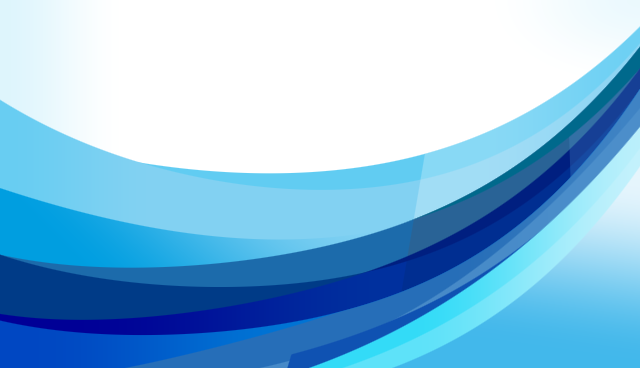
This background is drawn by a Shadertoy shader. Its source:

```glsl
// Layered blue ribbons sweeping up to the right under a pale sky.
// Each ribbon edge is a quartic through five heights at x = 0, 1/4, 1/2, 3/4, 1;
// ribbons are painted from top to bottom, then tinted by slanted glass panes.

// Edge heights, in canvas heights
const float[5] SKY_EDGE   = float[5](0.654, 0.550, 0.534, 0.633, 0.928);
const float[5] PALE_EDGE  = float[5](0.729, 0.543, 0.484, 0.561, 0.882);
const float[5] AZURE_EDGE = float[5](0.489, 0.378, 0.353, 0.457, 0.751);
const float[5] STEEL_EDGE = float[5](0.308, 0.274, 0.328, 0.489, 0.873);
const float[5] TEAL_END   = float[5](0.330, 0.310, 0.345, 0.475, 0.814);
const float[5] NAVY_EDGE  = float[5](0.308, 0.226, 0.238, 0.373, 0.758);
const float[5] ROYAL_EDGE = float[5](0.147, 0.142, 0.222, 0.405, 0.814);
const float[5] COBALT_EDGE = float[5](0.129, 0.090, 0.140, 0.314, 0.758);
const float[5] SLATE_EDGE = float[5](-0.04, 0.020, 0.136, 0.330, 0.780);
const float[5] MIST_EDGE  = float[5](-0.04, -0.035, 0.045, 0.280, 0.706);
const float[5] STRIPE_EDGE = float[5](-0.03, -0.030, 0.059, 0.253, 0.656);
const float[5] CYAN_EDGE  = float[5](-0.12, -0.100, 0.011, 0.242, 0.656);
const float[5] AQUA_EDGE  = float[5](-0.12, -0.110, -0.02, 0.180, 0.597);
const float[5] FLOOR_EDGE = float[5](-0.10, -0.120, -0.06, 0.118, 0.548);

// Colours
const vec3 WHITE  = vec3(1.0);
const vec3 HAZE   = vec3(0.87, 0.96, 0.99);
const vec3 SKY    = vec3(0.38, 0.80, 0.95);
const vec3 PALE   = vec3(0.51, 0.82, 0.95);
const vec3 AZURE  = vec3(0.00, 0.62, 0.88);
const vec3 STEEL  = vec3(0.11, 0.42, 0.67);
const vec3 TEAL   = vec3(0.00, 0.41, 0.55);
const vec3 NAVY   = vec3(0.00, 0.23, 0.53);
const vec3 INDIGO = vec3(0.00, 0.00, 0.59);
const vec3 ROYAL  = vec3(0.00, 0.19, 0.62);
const vec3 DUSK   = vec3(0.00, 0.12, 0.50);
const vec3 COBALT = vec3(0.00, 0.28, 0.76);
const vec3 OCEAN  = vec3(0.00, 0.45, 0.83);
const vec3 SLATE  = vec3(0.15, 0.43, 0.72);
const vec3 MIST   = vec3(0.31, 0.57, 0.80);
const vec3 STRIPE = vec3(0.06, 0.32, 0.70);
const vec3 CYAN   = vec3(0.20, 0.86, 0.97);
const vec3 FLOOR_BLUE = vec3(0.26, 0.72, 0.92);
const vec3 FLOOR_PALE = vec3(0.90, 0.96, 0.99);

// Neville interpolation through five evenly spaced heights
float arc(float[5] h, float x) {
    float t = 4.0 * x;
    for (int k = 1; k < 5; k++)
        for (int i = 0; i < 5 - k; i++)
            h[i] = ((float(i + k) - t) * h[i] + (t - float(i)) * h[i + 1]) / float(k);
    return h[0];
}

// Antialiased step from a signed distance
float cover(float d) {
    return clamp(d / max(fwidth(d), 1e-5) + 0.5, 0.0, 1.0);
}

float below(float[5] edge, vec2 p) {
    return cover(arc(edge, p.x) - p.y);
}

void mainImage(out vec4 fragColor, in vec2 fragCoord) {
    vec2 p = fragCoord / iResolution.xy;

    // Slanted panes, one wide and one narrow at the far right
    float pane = cover(p.x - 0.628 - 0.098 * (p.y - 0.215));
    float farPane = cover(p.x - 0.892 + 0.02 * (p.y - 0.49));

    // Sky with hazy upper corners
    vec3 col = mix(HAZE, WHITE, smoothstep(0.0, 0.2, p.x));
    col = mix(col, HAZE, 0.6 * smoothstep(0.25, 0.0, distance(p, vec2(1.0))));

    // Pale ribbons
    float leftFade = smoothstep(0.25, 0.0, p.x);
    vec3 pale = mix(PALE, SKY, 0.8 * leftFade);
    float depth = arc(AZURE_EDGE, p.x) - p.y;
    vec3 azure = mix(PALE, AZURE, smoothstep(0.62, 0.0, p.x - 0.8 * depth));
    col = mix(col, SKY, below(SKY_EDGE, p));
    col = mix(col, pale, below(PALE_EDGE, p));
    col = mix(col, azure, below(AZURE_EDGE, p));
    float glass = pane * mix(0.25, 0.08, smoothstep(0.75, 1.0, p.x));
    col = mix(col, WHITE, glass * below(SKY_EDGE, p));

    // Steel, teal and navy ribbons
    float steel = below(STEEL_EDGE, p);
    float navy = below(NAVY_EDGE, p);
    float royal = below(ROYAL_EDGE, p);
    col = mix(col, mix(STEEL, vec3(0.16, 0.39, 0.59), pane), steel);
    col = mix(col, TEAL, steel * (1.0 - below(TEAL_END, p)));
    col = mix(col, NAVY, navy);
    vec3 royalTone = mix(INDIGO, ROYAL, smoothstep(0.1, 0.62, p.x));
    royalTone = mix(royalTone, vec3(0.0, 0.18, 0.57), pane);
    col = mix(col, mix(DUSK, royalTone, navy), royal);
    col = mix(col, MIST, 0.28 * farPane * below(TEAL_END, p));

    // Cobalt and slate ribbons
    float cobalt = below(COBALT_EDGE, p);
    col = mix(col, mix(COBALT, OCEAN, smoothstep(0.05, 0.45, p.x)), cobalt);
    vec3 slate = mix(SLATE, MIST, 0.6 * smoothstep(0.7, 1.0, p.x));
    col = mix(col, slate, cobalt * below(SLATE_EDGE, p));
    col = mix(col, MIST, 0.8 * below(MIST_EDGE, p));
    float stripeStart = cover(p.x - 0.449 - 0.17 * p.y);
    col = mix(col, STRIPE, below(STRIPE_EDGE, p) * stripeStart);

    // Cyan ribbons, fading towards the upper right
    float lift = smoothstep(0.64, 1.02, p.x);
    vec3 cyan = mix(CYAN, HAZE, 0.8 * lift);
    col = mix(col, cyan, below(CYAN_EDGE, p));
    col = mix(col, mix(cyan, HAZE, 0.25), below(AQUA_EDGE, p));

    // Floor glow
    float glow = smoothstep(0.05, 0.55, p.y + 0.25 * (p.x - 0.85));
    col = mix(col, mix(FLOOR_BLUE, FLOOR_PALE, glow), below(FLOOR_EDGE, p));

    fragColor = vec4(col, 1.0);
}
```
